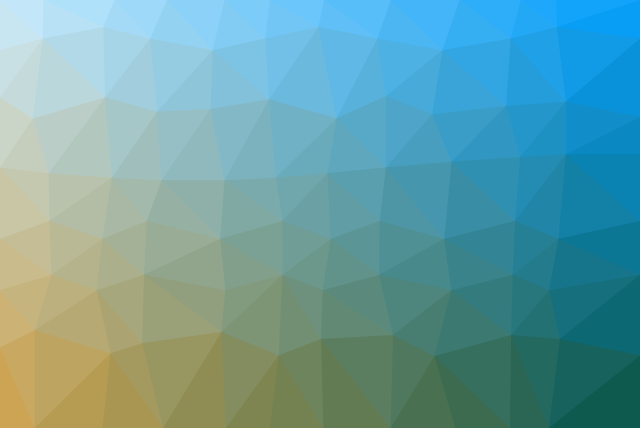
Give the GLSL for this background, as a WebGL 2 fragment shader.

```glsl
#version 300 es
precision highp float;
// Low-poly backdrop: a loose grid of vertices is bent by one wave per row,
// each cell is split along its shorter diagonal, and every triangle takes
// one flat tone from a four-corner gradient sampled at its centroid.

uniform vec2 u_resolution;
out vec4 outColor;

const float ASPECT = 1.5;
const float LAST_COLUMN = 11.0;
const float LAST_ROW = 7.0;

// Even spacing and origin of the grid, used to find the nearby cells
const vec2 CELL_SIZE = vec2(0.1364, 0.1415);
const vec2 GRID_ORIGIN = vec2(-0.045, 0.0575);

// Corner tones of the gradient
const vec3 ICE_BLUE = vec3(0.80, 0.93, 1.00);
const vec3 AZURE = vec3(0.00, 0.62, 1.00);
const vec3 OCHRE = vec3(0.82, 0.63, 0.28);
const vec3 DEEP_GREEN = vec3(0.02, 0.32, 0.27);

// Resting x of the columns, in canvas heights
const float COLUMN_X[12] = float[](0.0, 0.100, 0.236, 0.352, 0.512, 0.646,
    0.771, 0.898, 1.037, 1.191, 1.305, 1.5);

// Waves per row, bottom to top: offset, amplitude, period and crest in columns
const vec4 SWAY[8] = vec4[](
    vec4(0.006, 0.025, 4.6, 3.2), vec4(0.000, 0.023, 2.5, 2.0),
    vec4(0.002, 0.021, 3.8, 4.5), vec4(0.004, 0.012, 4.0, 1.0),
    vec4(0.012, 0.016, 6.5, 2.5), vec4(-0.002, 0.023, 3.7, 2.6),
    vec4(-0.010, 0.016, 7.0, 2.0), vec4(0.012, 0.029, 5.5, 2.7));
const vec4 HEIGHT[8] = vec4[](
    vec4(0.000, 0.000, 1.0, 0.0), vec4(0.199, -0.031, 2.85, 8.0),
    vec4(0.340, -0.018, 2.0, 0.0), vec4(0.463, -0.021, 2.0, 0.0),
    vec4(0.609, -0.031, 14.0, 3.5), vec4(0.750, -0.027, 2.45, 1.0),
    vec4(0.910, -0.027, 4.0, 0.0), vec4(1.000, 0.000, 1.0, 0.0));

// One wave evaluated at four columns
vec4 wave(vec4 w, vec4 columns) {
    return w.x + w.y * cos(6.28319 * (columns - w.w) / w.z);
}

vec3 gradient(vec2 p) {
    float x = p.x / ASPECT;
    return mix(mix(OCHRE, DEEP_GREEN, x), mix(ICE_BLUE, AZURE, x), p.y);
}

// Distance to the right of the directed edge from a to b
float edgeDistance(vec2 p, vec2 a, vec2 b) {
    vec2 e = b - a;
    return dot(p - a, vec2(e.y, -e.x)) * inversesqrt(dot(e, e));
}

// Flat tone weighted by coverage, with the coverage in alpha
vec4 facet(vec2 p, vec2 a, vec2 b, vec2 c, float pixel) {
    float d = max(edgeDistance(p, a, b),
              max(edgeDistance(p, b, c), edgeDistance(p, c, a)));
    float coverage = clamp(0.5 - d / pixel, 0.0, 1.0);
    return vec4(gradient((a + b + c) / 3.0), 1.0) * coverage;
}

// Cell with corners counter-clockwise, split along the shorter diagonal
vec4 cell(vec2 p, vec2 a, vec2 b, vec2 c, vec2 d, float pixel) {
    vec2 low = min(min(a, b), min(c, d)) - pixel;
    vec2 high = max(max(a, b), max(c, d)) + pixel;
    if (any(lessThan(p, low)) || any(greaterThan(p, high))) return vec4(0.0);
    if (distance(a, c) < distance(b, d)) {
        return facet(p, a, b, c, pixel) + facet(p, a, c, d, pixel);
    }
    return facet(p, a, b, d, pixel) + facet(p, b, c, d, pixel);
}

void main() {
    vec2 p = gl_FragCoord.xy / u_resolution * vec2(ASPECT, 1.0);
    float pixel = 1.0 / u_resolution.y;

    // Lower left vertex of the block of three by three cells around p
    vec2 start = floor((p - GRID_ORIGIN) / CELL_SIZE) - 1.0;
    start = clamp(start, vec2(0.0), vec2(LAST_COLUMN, LAST_ROW) - 3.0);
    int first = int(start.x);
    int bottom = int(start.y);

    // The outer columns stay on the canvas border
    vec4 columns = start.x + vec4(0.0, 1.0, 2.0, 3.0);
    vec4 inner = step(0.5, columns) * step(columns, vec4(LAST_COLUMN - 0.5));
    vec4 restX = vec4(COLUMN_X[first], COLUMN_X[first + 1],
                      COLUMN_X[first + 2], COLUMN_X[first + 3]);

    // Walk upward, joining each row of vertices to the one below
    vec4 sum = vec4(0.0);
    vec4 lowX = vec4(0.0);
    vec4 lowY = vec4(0.0);
    for (int i = 0; i < 4; i++) {
        vec4 x = restX + inner * wave(SWAY[bottom + i], columns);
        vec4 y = wave(HEIGHT[bottom + i], columns);
        if (i > 0) {
            for (int k = 0; k < 3; k++) {
                sum += cell(p, vec2(lowX[k], lowY[k]),
                            vec2(lowX[k + 1], lowY[k + 1]),
                            vec2(x[k + 1], y[k + 1]), vec2(x[k], y[k]), pixel);
            }
        }
        lowX = x;
        lowY = y;
    }

    vec3 color = sum.a > 0.001 ? sum.rgb / sum.a : gradient(p);
    outColor = vec4(color, 1.0);
}
```
